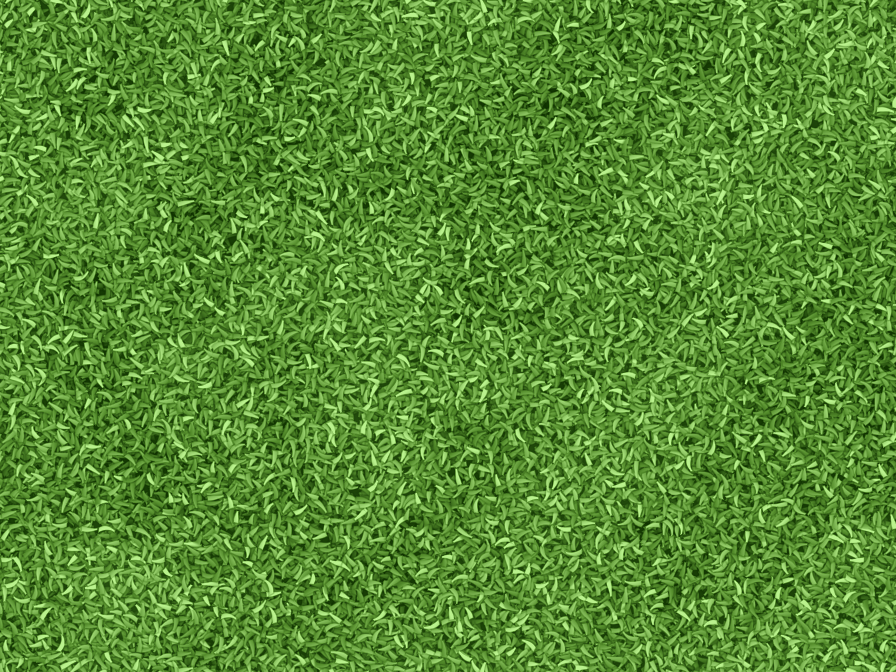
Reproduce this texture procedurally as a Shadertoy shader.

```glsl
#define GRID 64.0          // blade cells per canvas height
#define LAYERS 5           // stacked layers of blades
#define HALF_LENGTH 0.75   // in cells
#define HALF_WIDTH 0.19    // in cells
#define BEND 0.45          // strongest blade curvature
#define SHADOW 0.30        // darkening around each blade
#define TONE_SPREAD 0.50   // variation between blades
#define PATCH_SPREAD 0.26  // variation between areas of lawn
#define DARK vec3(0.14, 0.30, 0.05)
#define MID vec3(0.33, 0.55, 0.17)
#define LIGHT vec3(0.58, 0.80, 0.41)

vec3 hash3(vec3 p) {
    p = fract(p * vec3(0.1031, 0.1030, 0.0973));
    p += dot(p, p.yxz + 33.33);
    return fract((p.xxy + p.yxx) * p.zyx);
}

float valueNoise(vec2 p) {
    vec2 cell = floor(p), f = fract(p);
    f = f * f * (3.0 - 2.0 * f);
    float a = hash3(vec3(cell, 91.0)).x;
    float b = hash3(vec3(cell + vec2(1, 0), 91.0)).x;
    float c = hash3(vec3(cell + vec2(0, 1), 91.0)).x;
    float d = hash3(vec3(cell + vec2(1, 1), 91.0)).x;
    return mix(mix(a, b, f.x), mix(c, d, f.x), f.y);
}

// Position in the blade's frame: x across the curved spine, y along it.
vec2 bladeSpace(vec2 p, float angle, float bend) {
    float c = cos(angle), s = sin(angle);
    p = mat2(c, -s, s, c) * p;
    p.x -= bend * (p.y * p.y - 0.2);
    return p;
}

// Paints one blade and its shadow over the tone below.
float paintBlade(float tone, vec2 p, float bladeTone, float size, float soft) {
    float along = p.y / (HALF_LENGTH * size);
    float width = HALF_WIDTH * mix(1.15, 0.45, smoothstep(-0.6, 1.0, along));
    float dist = max(abs(p.x) - width, abs(p.y) - HALF_LENGTH * size);
    float halo = 1.0 - smoothstep(0.0, 0.24, dist);
    float cover = 1.0 - smoothstep(-soft, soft, dist);
    float shade = 0.10 * along + 0.12 * clamp(p.x / width, -1.0, 1.0);
    return mix(tone - SHADOW * halo * max(tone + 0.2, 0.0), bladeTone + shade, cover);
}

vec3 grassColor(float tone) {
    tone = clamp(tone, -0.22, 1.3);
    vec3 color = tone < 0.5 ? mix(DARK, MID, tone * 2.0)
                            : mix(MID, LIGHT, tone * 2.0 - 1.0);
    return clamp(color, 0.0, 1.0);
}

void mainImage(out vec4 fragColor, in vec2 fragCoord) {
    vec2 uv = fragCoord / iResolution.y;
    float soft = max(0.09, 0.6 * GRID / iResolution.y);

    // Broad uneven patches of lawn
    float lawn = 0.6 * valueNoise(uv * 7.0) + 0.4 * valueNoise(uv * 19.0 + 5.0) - 0.5;
    float tone = -0.08;

    // Blades from the shaded ground up to the lit top
    for (int layer = 0; layer < LAYERS; layer++) {
        float level = float(layer);
        float height = level / float(LAYERS - 1);
        vec2 p = uv * GRID + level * vec2(17.37, 29.71);
        vec2 home = floor(p);
        for (int j = -1; j <= 1; j++)
        for (int i = -1; i <= 1; i++) {
            vec2 cell = home + vec2(i, j);
            vec3 place = hash3(vec3(cell, level + 3.0));
            vec3 look = hash3(vec3(cell, level + 47.0));
            vec2 local = bladeSpace(p - cell - place.xy, 6.2832 * place.z,
                                    BEND * (2.0 * look.x - 1.0));
            float bladeTone = mix(0.25, 0.85, height) + TONE_SPREAD * (look.y - 0.5)
                            + 0.3 * pow(look.y, 6.0) * height;
            tone = paintBlade(tone, local, bladeTone, mix(0.65, 1.1, look.z), soft);
        }
    }
    fragColor = vec4(grassColor(tone + PATCH_SPREAD * lawn), 1.0);
}
```
